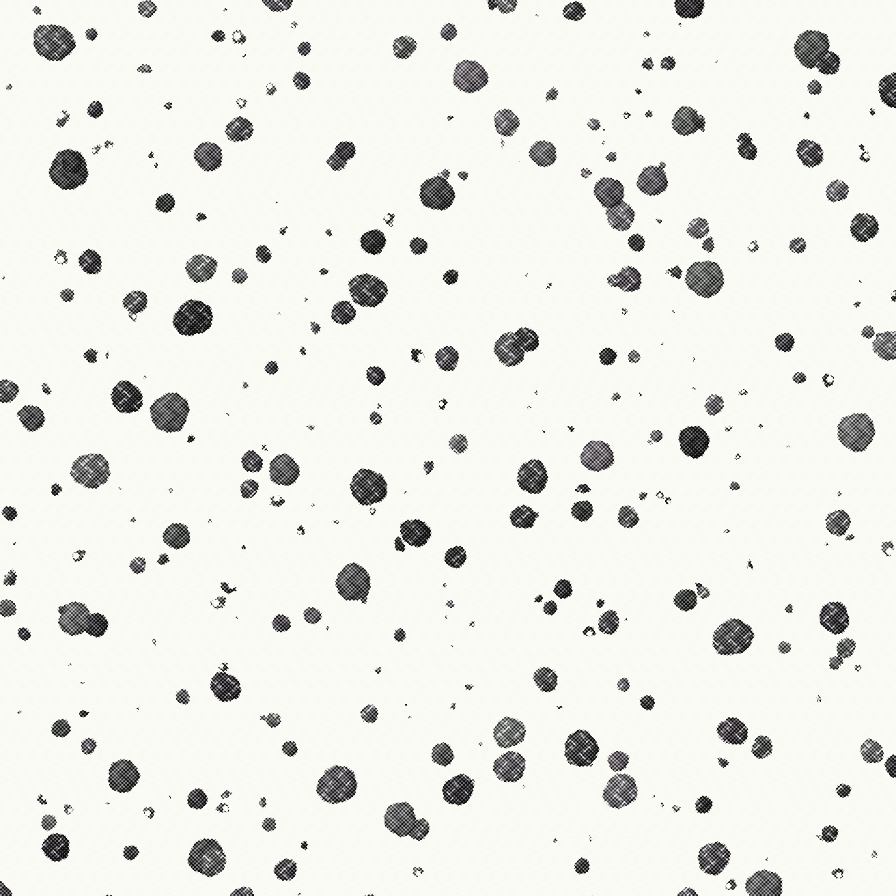
Give the GLSL for this texture, as a WebGL 2 fragment shader.

```glsl
#version 300 es
precision highp float;

uniform vec2 u_resolution;
out vec4 fragColor;

vec4 hash4(vec3 p) {
    vec4 q = fract(p.xyzx * vec4(0.1031, 0.1030, 0.0973, 0.1099));
    q += dot(q, q.wzxy + 33.33);
    return fract((q.xxyz + q.yzzw) * q.zywx);
}

// Layered sines that mottle the inside of a grain, about -1 to 1
float mottle(vec2 p, float phase) {
    float broad = sin(330.0 * p.x + phase + 1.7 * sin(290.0 * p.y));
    float fine = sin(810.0 * p.y - phase + 2.0 * sin(620.0 * p.x + phase));
    return 0.5 * broad + 0.5 * fine;
}

// Signed distance to a ragged, slightly stretched disc
float grainDistance(vec2 q, float radius, float ragged, vec4 seed) {
    float turn = 6.2832 * seed.x;
    vec2 axis = vec2(cos(turn), sin(turn));
    vec2 e = vec2(dot(q, axis), dot(q, vec2(-axis.y, axis.x)));
    e *= vec2(1.0 - ragged * seed.y, 1.0 + ragged * seed.y);
    float a = atan(e.y, e.x);
    float lobes = 0.5 * sin(2.0 * a + 17.0 * seed.y)
                + 0.5 * sin(3.0 * a + 23.0 * seed.z)
                + 0.4 * sin(5.0 * a + 31.0 * seed.w)
                + 0.3 * sin(11.0 * a + 41.0 * seed.y);
    return length(e) - radius * (1.0 + ragged * lobes);
}

// Draws one layer of scattered grains over the colour below
vec3 scatter(vec3 below, vec2 p, float screen, float cells, float density,
             vec2 radii, float ragged, float layer) {
    float blur = 0.8 / u_resolution.y;
    vec2 home = floor(p * cells);
    for (int j = -1; j <= 1; j++) {
        for (int i = -1; i <= 1; i++) {
            vec2 cell = home + vec2(i, j);
            vec4 place = hash4(vec3(cell + 11.0, layer));
            vec4 seed = hash4(vec3(cell + 57.0, layer + 5.0));
            if (place.z > density) continue;

            vec2 q = p - (cell + place.xy) / cells;
            float radius = mix(radii.x, radii.y, pow(place.w, 1.6));
            if (length(q) > 2.2 * radius + 0.004) continue;
            float d = grainDistance(q, radius, ragged, seed);

            // Some small grains are bitten into crescents
            if (ragged > 0.15 && seed.w > 0.65) {
                vec2 bite = 0.6 * radius * (seed.xy * 2.0 - 1.0);
                d = max(d, 0.6 * radius - length(q - bite));
            }
            d += 0.0006 * screen;

            // Tone: lit from the upper left, dark broken rim, pale flecks
            float light = dot(q, vec2(-0.7, 0.7)) / radius;
            float rim = smoothstep(-0.3, 0.0, d / radius);
            float m = mottle(p, 40.0 * seed.w);
            float tone = mix(0.16, 0.46, seed.z);
            tone += 0.12 * m + 0.09 * light - 0.09 * rim;
            tone += 0.35 * smoothstep(0.55, 0.95, m) * step(0.4, seed.y);
            tone += 0.25 * screen;
            vec3 tint = vec3(0.02, -0.01, 0.02) * (seed.x - 0.4);
            vec3 ink = clamp(tone + tint, 0.06, 0.92);

            below = mix(below, ink, 1.0 - smoothstep(-blur, blur, d));
        }
    }
    return below;
}

void main() {
    vec2 p = gl_FragCoord.xy / u_resolution.y;

    // Fine checkered print screen
    vec2 wave = sin(6.2832 * 240.0 * p);
    float screen = clamp(1.7 * wave.x * wave.y, -1.0, 1.0);

    // Warm white paper with a barely visible tooth
    float tooth = sin(410.0 * p.x + 3.0 * sin(370.0 * p.y)) * sin(530.0 * p.y);
    vec3 color = vec3(0.982, 0.982, 0.962) + 0.005 * tooth;

    // Dust, small chips, then full grains
    float drift = 0.07 + 0.04 * sin(9.0 * p.x + 2.0) * sin(11.0 * p.y);
    color = scatter(color, p, screen, 38.0, drift, vec2(0.0008, 0.0030), 0.35, 1.0);
    color = scatter(color, p, screen, 18.0, 0.27, vec2(0.0030, 0.0075), 0.20, 2.0);
    color = scatter(color, p, screen, 13.0, 0.84, vec2(0.0065, 0.0220), 0.07, 3.0);

    fragColor = vec4(color, 1.0);
}
```
